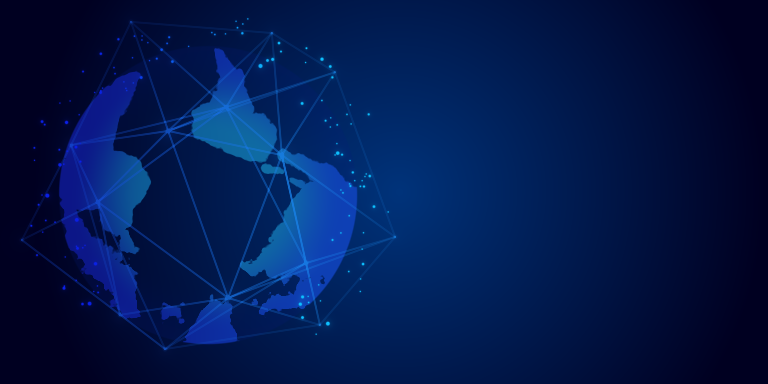
Reproduce this background procedurally as a Shadertoy shader.

```glsl
#define GLOBE_CENTER vec2(0.542, 0.492)
#define GLOBE_RADIUS 0.388
#define GLOW_CENTER vec2(1.04, 0.5)
#define GLOW_REACH 0.95
#define COAST_ROUGHNESS 0.022
#define LINK_REACH 0.47
#define LINK_WIDTH 0.0013
#define DOT_COUNT 130

const int NODE_COUNT = 15;
const vec2 NODES[NODE_COUNT] = vec2[NODE_COUNT](
    vec2(.341, .943), vec2(.708, .914), vec2(.872, .812), vec2(.589, .721),
    vec2(.438, .659), vec2(.734, .596), vec2(.185, .622), vec2(.255, .474),
    vec2(1.029, .383), vec2(.797, .315), vec2(.594, .224), vec2(.833, .154),
    vec2(.430, .091), vec2(.313, .180), vec2(.057, .375));

float hash(vec2 p) {
    vec3 q = fract(p.xyx * 0.1031);
    q += dot(q, q.yzx + 33.33);
    return fract((q.x + q.y) * q.z);
}

float noise(vec2 p) {
    vec2 i = floor(p), f = fract(p);
    f = f * f * (3.0 - 2.0 * f);
    return mix(mix(hash(i), hash(i + vec2(1, 0)), f.x),
               mix(hash(i + vec2(0, 1)), hash(i + vec2(1, 1)), f.x), f.y);
}

float fbm(vec2 p) {
    return 0.55 * noise(p) + 0.3 * noise(p * 2.1 + 7.0) + 0.15 * noise(p * 4.3 + 19.0);
}

// Capsule whose radius runs from ra to rb
float limb(vec2 p, vec2 a, vec2 b, float ra, float rb) {
    vec2 ab = b - a;
    float t = clamp(dot(p - a, ab) / dot(ab, ab), 0.0, 1.0);
    return length(p - a - t * ab) - mix(ra, rb, t);
}

float topLand(vec2 p) {
    float d = limb(p, vec2(.560, .872), vec2(.604, .797), .006, .030);
    d = min(d, limb(p, vec2(.604, .797), vec2(.600, .720), .030, .060));
    return min(d, limb(p, vec2(.553, .680), vec2(.660, .640), .055, .062));
}

float leftLand(vec2 p) {
    float d = limb(p, vec2(.344, .800), vec2(.260, .700), .020, .055);
    d = min(d, limb(p, vec2(.260, .700), vec2(.229, .615), .055, .065));
    d = min(d, limb(p, vec2(.230, .530), vec2(.315, .530), .082, .072));
    d = min(d, limb(p, vec2(.300, .510), vec2(.300, .430), .060, .040));
    d = min(d, limb(p, vec2(.330, .390), vec2(.335, .365), .015, .018));
    d = min(d, limb(p, vec2(.175, .470), vec2(.200, .380), .015, .030));
    d = min(d, limb(p, vec2(.210, .375), vec2(.300, .290), .035, .045));
    return min(d, limb(p, vec2(.300, .290), vec2(.335, .190), .045, .020));
}

float rightLand(vec2 p) {
    float d = limb(p, vec2(.735, .596), vec2(.850, .545), .012, .030);
    d = min(d, limb(p, vec2(.850, .545), vec2(.900, .450), .030, .065));
    d = min(d, limb(p, vec2(.900, .450), vec2(.870, .340), .070, .060));
    d = min(d, limb(p, vec2(.845, .440), vec2(.790, .360), .090, .088));
    d = min(d, limb(p, vec2(.760, .320), vec2(.640, .305), .055, .012));
    d = min(d, limb(p, vec2(.690, .562), vec2(.735, .552), .006, .007));
    return min(d, limb(p, vec2(.755, .535), vec2(.780, .520), .008, .010));
}

float bottomLand(vec2 p) {
    float d = limb(p, vec2(.567, .190), vec2(.550, .125), .032, .062);
    d = min(d, limb(p, vec2(.440, .187), vec2(.470, .185), .012, .010));
    return min(d, limb(p, vec2(.690, .200), vec2(.830, .250), .018, .038));
}

// Light of the links between nearby nodes, and of the nodes themselves
float network(vec2 p, float px) {
    float light = 0.0;
    for (int i = 0; i < NODE_COUNT; i++) {
        vec2 a = NODES[i];
        float hubA = smoothstep(0.47, 0.25, distance(a, GLOBE_CENTER));
        float r = distance(p, a);
        light += (0.25 + hubA) * (0.5 * smoothstep(0.006 + px, 0.003, r) + 0.22 * exp(-r * 55.0));
        for (int j = i + 1; j < NODE_COUNT; j++) {
            vec2 b = NODES[j];
            if (distance(a, b) > LINK_REACH) continue;
            float hubB = smoothstep(0.47, 0.25, distance(b, GLOBE_CENTER));
            float t = clamp(dot(p - a, b - a) / dot(b - a, b - a), 0.0, 1.0);
            float line = smoothstep(px, 0.0, limb(p, a, b, LINK_WIDTH, LINK_WIDTH));
            light += line * (0.16 + 0.4 * mix(hubA, hubB, t));
        }
    }
    return min(light, 1.0);
}

// Dots strewn around the rim, sparse along the bottom
float dots(vec2 p, float px) {
    float light = 0.0;
    for (int i = 0; i < DOT_COUNT; i++) {
        float k = float(i);
        float angle = mix(-0.95, 3.95, hash(vec2(k, 3.0)));
        float orbit = GLOBE_RADIUS * mix(0.88, 1.22, hash(vec2(k, 11.0)));
        float size = mix(0.0012, 0.0052, pow(hash(vec2(k, 23.0)), 3.0));
        float r = distance(p, GLOBE_CENTER + orbit * vec2(cos(angle), sin(angle)));
        light += smoothstep(px, -px, r - size) + 0.25 * exp(-r / size * 0.7);
    }
    return min(light, 1.0);
}

void mainImage(out vec4 fragColor, in vec2 fragCoord) {
    vec2 p = fragCoord / iResolution.y;
    float px = 1.0 / iResolution.y;

    // Backdrop glow
    float falloff = min(distance(p, GLOW_CENTER) / GLOW_REACH, 1.0);
    vec3 color = mix(vec3(0.0, 0.20, 0.48), vec3(0.0, 0.0, 0.13), falloff);

    // Globe with a faintly tinted rim
    float radial = distance(p, GLOBE_CENTER) / GLOBE_RADIUS;
    float disc = smoothstep(px, -px, (radial - 1.0) * GLOBE_RADIUS);
    float across = smoothstep(0.15, 0.93, p.x);
    color = mix(color, vec3(0.01, 0.10, 0.48), 0.2 * disc * smoothstep(0.6, 1.0, radial));

    // Continents, teal inside and blue at the rim; coasts break up lower down
    float land = min(min(topLand(p), leftLand(p)), min(rightLand(p), bottomLand(p)));
    float rough = COAST_ROUGHNESS * mix(3.0, 1.0, smoothstep(0.25, 0.45, p.y));
    land += rough * (fbm(p * 38.0) - 0.5);
    vec3 rimColor = mix(vec3(0.05, 0.09, 0.55), vec3(0.06, 0.26, 0.73), across);
    vec3 innerColor = mix(vec3(0.05, 0.36, 0.60), vec3(0.07, 0.47, 0.68), across);
    vec3 landColor = mix(innerColor, rimColor, smoothstep(0.42, 0.92, radial));
    color = mix(color, landColor, 0.93 * disc * smoothstep(px, -px, land));

    // Links and dots, blue on the left and cyan on the right
    vec3 linkColor = mix(vec3(0.08, 0.30, 0.85), vec3(0.10, 0.55, 0.95), across);
    vec3 dotColor = mix(vec3(0.04, 0.12, 0.90), vec3(0.05, 0.75, 1.0), smoothstep(0.2, 0.8, p.x));
    color = mix(color, linkColor, 0.75 * network(p, px));
    color = mix(color, dotColor, dots(p, px));
    fragColor = vec4(color, 1.0);
}
```
